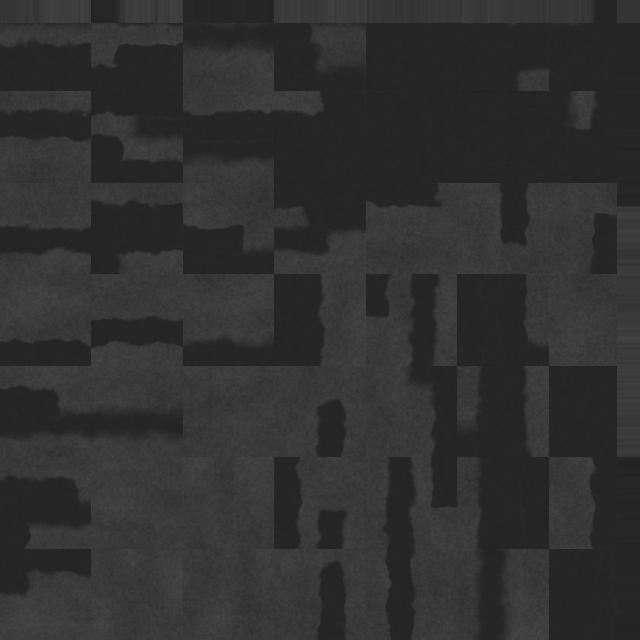
This texture is drawn by a three.js fragment shader. Its source:

```glsl
// Charcoal wall of square tiles, each worn into soft dark bars, with streaked top and right margins.
#define TILES 7.0
#define LANES 4.0
#define MARGIN_EDGE 0.9637
#define MARGIN_SOURCE vec2(0.62, 0.60)
#define DARK_TONE 0.146
#define SHADE_TONE 0.205
#define LIGHT_TONE 0.247
#define EDGE_WEAR 0.075
#define CORNER 0.07
#define GRAIN 0.050
#define SEAM_WIDTH 0.0011

varying vec2 vUv;

float hash(vec2 p) {
  vec3 q = fract(vec3(p.xyx) * 0.1031);
  q += dot(q, q.yzx + 33.33);
  return fract((q.x + q.y) * q.z);
}

vec2 gradient(vec2 cell) {
  float angle = 6.2832 * hash(cell + 17.0);
  return vec2(cos(angle), sin(angle));
}

float gradientNoise(vec2 p) {
  vec2 i = floor(p), f = p - i;
  vec2 u = f * f * f * (f * (f * 6.0 - 15.0) + 10.0);
  vec2 e = vec2(1.0, 0.0);
  float low = mix(dot(gradient(i), f), dot(gradient(i + e), f - e), u.x);
  float high = mix(dot(gradient(i + e.yx), f - e.yx), dot(gradient(i + 1.0), f - 1.0), u.x);
  return mix(low, high, u.y);
}

float fractalNoise(vec2 p) {
  float sum = 0.0, amplitude = 1.0;
  for (int octave = 0; octave < 3; octave++) {
    sum += amplitude * gradientNoise(p);
    p = p * 2.03 + 19.7;
    amplitude *= 0.5;
  }
  return sum;
}

float roundedBox(vec2 p, vec2 halfSize) {
  vec2 q = abs(p) - halfSize + CORNER;
  return length(max(q, 0.0)) + min(max(q.x, q.y), 0.0) - CORNER;
}

// Chance of a dark bar: heavier in the upper band and to the right
float darkChance(vec2 p) {
  float band = smoothstep(0.70, 0.80, p.y);
  return 0.30 + 0.24 * p.x + 0.34 * band + 0.55 * gradientNoise(p * 4.0 + 5.3);
}

// Dark coverage of one tile; local.x runs along the bars, local.y across them
float barCoverage(vec2 tile, vec2 local, bool horizontal) {
  float coverage = 0.0;
  for (float lane = 0.0; lane < LANES; lane++) {
    float across = (lane + 0.5) / LANES;
    vec2 center = horizontal ? vec2(0.5, across) : vec2(across, 0.5);
    vec2 seed = tile * 11.0 + vec2(lane * 3.0, lane * 7.0 + 2.0);
    float present = step(hash(seed), darkChance((tile + center) / TILES));

    // Most bars cross the tile; the others stop partway, from either end
    float stop = hash(seed + 41.0) < 0.36 ? mix(0.2, 0.85, hash(seed + 53.0)) : 1.3;
    float along = hash(seed + 67.0) < 0.5 ? local.x : 1.0 - local.x;
    float halfLength = 0.5 * (stop + 0.3);
    vec2 offset = vec2(along - stop + halfLength, local.y - across);
    float softness = mix(0.018, 0.10, pow(hash(seed + 79.0), 3.0));
    float d = roundedBox(offset, vec2(halfLength, 0.5 / LANES + 0.015));
    coverage += present * (1.0 - smoothstep(-softness, softness, d));
  }
  return min(coverage, 1.0);
}

void main() {
  // Margins stretch one row or column of the wall into streaks
  vec2 p = mix(vUv, MARGIN_SOURCE, step(MARGIN_EDGE, vUv));
  vec2 tile = floor(p * TILES);
  vec2 local = fract(p * TILES);

  // Bars lie flat above the rising diagonal and stand upright below it
  bool horizontal = tile.x < tile.y + 0.8 * hash(tile + 3.0) - 0.1;
  vec2 wear = vec2(fractalNoise(p * 27.0), fractalNoise(p * 27.0 + 71.0));
  vec2 worn = local + EDGE_WEAR * wear;
  worn = horizontal ? worn : worn.yx;
  worn.y = clamp(worn.y, 0.08, 0.92);
  float dark = barCoverage(tile, worn, horizontal);

  // Light plaster with shading drawn out along the bars
  vec2 shadeAt = worn * vec2(1.3, 3.5) + tile * 13.7;
  float shade = 0.55 + 0.8 * gradientNoise(shadeAt) + 0.35 * fractalNoise(p * 9.0);
  float light = mix(SHADE_TONE, LIGHT_TONE, clamp(shade, -0.2, 1.15));

  // Fine speckle, strongest on the plaster
  float grain = 0.6 * gradientNoise(p * 230.0) + 0.4 * gradientNoise(p * 105.0 + 9.0);
  grain += 0.25 * fractalNoise(p * 38.0 + 31.0);
  float tone = mix(light, DARK_TONE, dark) + GRAIN * grain * mix(1.0, 0.28, dark);

  // Faint broken seams between tiles
  vec2 seamDistance = abs(fract(p * TILES + 0.5) - 0.5) / TILES;
  float seam = 1.0 - smoothstep(0.0, SEAM_WIDTH, min(seamDistance.x, seamDistance.y));
  tone += 0.03 * seam * gradientNoise(p * 6.0 + 23.0);

  gl_FragColor = vec4(vec3(tone), 1.0);
}
```
